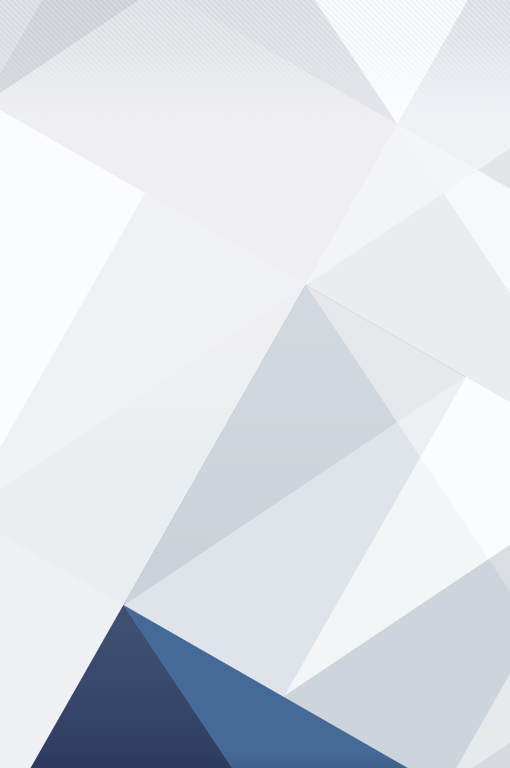
Write a Shadertoy shader that draws this background.

```glsl
// Pale faceted backdrop: four families of parallel lines cut the canvas into
// triangles, each filled with a soft tint, over a dark blue lower corner.
// Facets are nested mixes of half-planes; fine hatching fades down from the top.

const float ASPECT = 0.6667;      // design width over height

// Line families: y + slope * x = offset, with y pointing down
const float STEEP = 1.749, FALL = -0.571, RISE = 0.667, DIVE = -1.495;
const float STEEP_FIRST = 0.0964, STEEP_STEP = 0.4867;
const float RISE_TOP = 0.121, RISE_MID = 0.638, RISE_STEP = 0.258;
const float FALL_HIGH = -0.135, FALL_MID = 0.143, FALL_LOW = 0.6956;
const float DIVE_HIGH = -0.615, DIVE_MID = -0.2266, DIVE_LOW = 0.5464;

const vec3 WHITE  = vec3(0.984, 0.988, 0.992);
const vec3 FROST  = vec3(0.955, 0.961, 0.969);
const vec3 PEARL  = vec3(0.938, 0.945, 0.961);
const vec3 PAPER  = vec3(0.937, 0.939, 0.946);
const vec3 MIST   = vec3(0.912, 0.929, 0.939);
const vec3 LILAC  = vec3(0.902, 0.908, 0.925);
const vec3 CLOUD  = vec3(0.876, 0.896, 0.916);
const vec3 SILVER = vec3(0.840, 0.855, 0.875);
const vec3 STEEL  = vec3(0.804, 0.832, 0.858);
const vec3 NAVY_TOP = vec3(0.245, 0.310, 0.445), NAVY_BASE = vec3(0.190, 0.245, 0.395);
const vec3 BLUE   = vec3(0.274, 0.415, 0.594);

const float HATCH_PITCH = 0.0052, HATCH_DEPTH = 0.045, HATCH_END = 0.17;
const float HAIR_WIDTH = 0.0011;

// Signed distance to a line, positive below it
float lineDist(vec2 p, float slope, float offset) {
    return (p.y + slope * p.x - offset) / sqrt(1.0 + slope * slope);
}

// Antialiased half-plane below a line
float below(vec2 p, float slope, float offset) {
    return clamp(0.5 + lineDist(p, slope, offset) * iResolution.y, 0.0, 1.0);
}

float steepSide(vec2 p, float index) {
    return below(p, STEEP, STEEP_FIRST + STEEP_STEP * index);
}

float hairline(vec2 p, float slope, float offset) {
    float width = max(HAIR_WIDTH, 0.7 / iResolution.y);
    return 1.0 - smoothstep(0.0, width, abs(lineDist(p, slope, offset)));
}

// Top right band
vec3 crownBand(vec2 p, float spine, float riseMid) {
    vec3 right = mix(mix(LILAC, PEARL, smoothstep(0.0, 0.16, p.y)), LILAC - 0.01, riseMid);
    vec3 left = mix(WHITE, LILAC - 0.01, below(p, DIVE, DIVE_HIGH));
    return mix(left, right, spine);
}

// Upper band with the grey corner on its left
vec3 upperBand(vec2 p, float spine, float riseMid) {
    vec3 corner = mix(LILAC - 0.015, SILVER, steepSide(p, 0.0));
    vec3 plain = mix(LILAC, PAPER, smoothstep(0.0, 0.18, p.y));
    vec3 left = mix(corner, plain, below(p, RISE, RISE_TOP));
    vec3 outer = mix(FROST, FROST + 0.01, riseMid);
    vec3 inner = mix(FROST - 0.004, MIST, riseMid);
    return mix(left, mix(outer, inner, below(p, DIVE, DIVE_HIGH)), spine);
}

// Wide central band
vec3 middleBand(vec2 p, float spine, float riseMid) {
    vec3 lowLeft = mix(PAPER, MIST + 0.005, smoothstep(0.42, 0.65, p.y));
    vec3 left = mix(WHITE, mix(PEARL, lowLeft, riseMid), steepSide(p, 1.0));

    float dive = below(p, DIVE, DIVE_MID);
    vec3 grey = mix(STEEL + 0.015, STEEL - 0.008, smoothstep(0.38, 0.78, p.y));
    vec3 peak = mix(LILAC, grey, dive);
    vec3 slope = mix(PEARL - 0.008, CLOUD, dive);
    vec3 glint = mix(WHITE, FROST, dive);
    vec3 shade = mix(SILVER + 0.015, STEEL, dive);
    vec3 corner = mix(MIST - 0.01, SILVER, below(p, RISE, RISE_MID + 3.0 * RISE_STEP));
    shade = mix(shade, corner, steepSide(p, 4.0));

    vec3 outer = mix(glint, shade, below(p, RISE, RISE_MID + 2.0 * RISE_STEP));
    vec3 lower = mix(slope, outer, steepSide(p, 3.0));
    vec3 right = mix(peak, lower, below(p, RISE, RISE_MID + RISE_STEP));
    return mix(left, right, spine);
}

// Bottom band with the dark pair of triangles
vec3 baseBand(vec2 p, float spine) {
    vec3 navy = mix(NAVY_TOP, NAVY_BASE, smoothstep(0.80, 1.0, p.y));
    vec3 dark = mix(BLUE, navy, below(p, DIVE, DIVE_LOW));
    dark += 0.05 * hairline(p, DIVE, DIVE_LOW);
    dark *= 1.0 - 0.08 * smoothstep(0.975, 1.0, p.y);
    return mix(PEARL - 0.005, dark, spine);
}

void mainImage(out vec4 fragColor, in vec2 fragCoord) {
    vec2 uv = fragCoord / iResolution.xy;
    vec2 p = vec2(uv.x * ASPECT, 1.0 - uv.y);
    float spine = steepSide(p, 2.0);
    float riseMid = below(p, RISE, RISE_MID);
    float fallMid = below(p, FALL, FALL_MID);
    float fallLow = below(p, FALL, FALL_LOW);

    // Stack the bands from top right to bottom left
    vec3 color = crownBand(p, spine, riseMid);
    color = mix(color, upperBand(p, spine, riseMid), below(p, FALL, FALL_HIGH));
    color = mix(color, middleBand(p, spine, riseMid), fallMid);
    color = mix(color, baseBand(p, spine), fallLow);

    // Thin creases beside the grey facet
    float crease = hairline(p, STEEP, STEEP_FIRST + 2.0 * STEEP_STEP) * fallMid * (1.0 - fallLow);
    float ridge = hairline(p, FALL, FALL_MID) * spine * (1.0 - steepSide(p, 3.0));
    color -= 0.06 * max(crease, ridge);

    // Diagonal hatching, strongest at the top
    float wave = 0.5 + 0.5 * cos(6.28318 * (p.y - p.x) / (HATCH_PITCH * 1.414));
    color -= HATCH_DEPTH * wave * (1.0 - smoothstep(0.0, HATCH_END, p.y));
    fragColor = vec4(clamp(color, 0.0, 1.0), 1.0);
}
```
